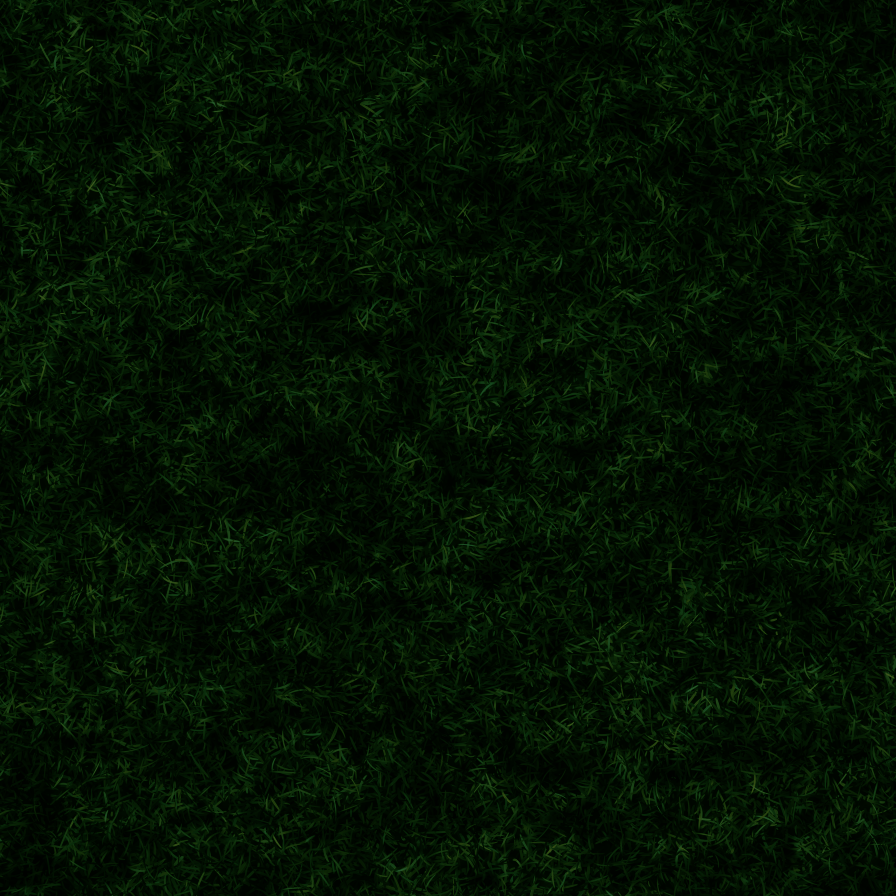
A three.js fragment shader for this texture:

```glsl
// Dark grass turf seen from above: thin, slightly curved blades in tufts over near-black soil.
// Jittered grid layers of tapered arcs are composited from deep and dim to high and bright,
// then value noise shades the tufts and a ramp turns lightness into green.

#define LAYERS 7
#define BLADES_PER_CELL 3
#define GRID 46.0            // blade cells across the canvas
#define BLADE_WIDTH 0.0011   // half width, in canvas units
#define EDGE_SOFTNESS 0.0007 // in canvas units
#define BLADE_DIM 0.022
#define BLADE_BRIGHT 0.28
#define SOIL_LIGHT 0.01
#define TUFT_SCALE vec2(24.0, 34.0)
#define ANGLE_SPREAD 2.6     // radians within one tuft

varying vec2 vUv;

float hash(vec2 p) {
  return fract(sin(dot(p, vec2(127.1, 311.7))) * 43758.5453);
}

vec4 hash4(vec2 p) {
  float n = dot(p, vec2(127.1, 311.7));
  return fract(sin(vec4(n, n + 17.3, n + 41.9, n + 73.7)) * 43758.5453);
}

float valueNoise(vec2 p) {
  vec2 cell = floor(p);
  vec2 f = fract(p);
  f = f * f * (3.0 - 2.0 * f);
  float low = mix(hash(cell), hash(cell + vec2(1.0, 0.0)), f.x);
  float high = mix(hash(cell + vec2(0.0, 1.0)), hash(cell + vec2(1.0, 1.0)), f.x);
  return mix(low, high, f.y);
}

vec2 rotate(vec2 p, float angle) {
  float c = cos(angle);
  float s = sin(angle);
  return vec2(c * p.x + s * p.y, c * p.y - s * p.x);
}

// Coverage of one arc along x; all lengths are in cell units.
float bladeCoverage(vec2 p, float halfLength, float bend, float width) {
  float along = p.x / halfLength;
  if (abs(along) > 1.0) return 0.0;
  float slope = 2.0 * bend * along;
  float arc = bend * halfLength * (along * along - 0.33);
  float dist = abs(p.y - arc) * inversesqrt(1.0 + slope * slope);
  float taper = width * (0.45 + 0.55 * (1.0 - along * along));
  float soft = EDGE_SOFTNESS * GRID;
  float ends = smoothstep(0.0, 0.25, 1.0 + along) * smoothstep(0.0, 0.7, 1.0 - along);
  return (1.0 - smoothstep(taper - soft, taper + soft, dist)) * ends;
}

// Composites one layer over turf = (lightness, warmth).
vec2 addLayer(vec2 turf, vec2 uv, float layer) {
  float height = (layer + 1.0) / float(LAYERS);
  vec2 p = rotate(uv, layer * 0.83) * GRID + layer * vec2(13.7, 7.9);
  vec2 home = floor(p);
  for (int y = -1; y <= 1; y++) {
    for (int x = -1; x <= 1; x++) {
      vec2 cell = home + vec2(float(x), float(y));
      float tuftAngle = 6.2832 * valueNoise(cell * 0.4 + layer * 5.3) - layer * 0.83;
      for (int i = 0; i < BLADES_PER_CELL; i++) {
        vec2 seed = cell + vec2(float(i) * 37.0, layer * 19.0);
        vec4 place = hash4(seed);
        vec4 look = hash4(seed + 61.5);
        float angle = tuftAngle + (place.z - 0.5) * ANGLE_SPREAD;
        float halfLength = mix(0.12, 0.8, place.w);
        float bend = (look.x - 0.5) * 0.55;
        float width = BLADE_WIDTH * GRID * mix(0.6, 1.3, look.y) * mix(1.7, 0.85, height);
        vec2 local = rotate(p - cell - place.xy, angle);
        float cover = bladeCoverage(local, halfLength, bend, width);
        float light = mix(BLADE_DIM, BLADE_BRIGHT, pow(look.z, 1.5)) * mix(0.45, 1.0, height);
        turf = mix(turf, vec2(light, look.w), cover * 0.92);
      }
    }
  }
  return turf;
}

// Green ramp: red and blue rise with the square of the lightness.
vec3 grassColour(float light, float warmth) {
  float square = light * light;
  return vec3(mix(1.1, 2.5, warmth) * square, light, mix(1.6, 0.8, warmth) * square);
}

void main() {
  // Soil with a faint glow of blades too deep to resolve
  float glow = valueNoise(vUv * 95.0) * valueNoise(vUv * 48.0 + 9.0);
  vec2 turf = vec2(SOIL_LIGHT + 0.04 * glow, 0.5);

  // Blades, deepest first
  for (int layer = 0; layer < LAYERS; layer++) {
    turf = addLayer(turf, vUv, float(layer));
  }

  // Tuft shadows and broad uneven lighting
  float tufts = smoothstep(0.12, 0.75, valueNoise(vUv * TUFT_SCALE + 3.1));
  float hollows = smoothstep(0.05, 0.6, valueNoise(vUv * 58.0 + 21.0));
  float broad = mix(0.9, 1.08, valueNoise(vUv * 5.0 + 40.0));
  float light = turf.x * mix(0.58, 1.12, tufts) * mix(0.5, 1.1, hollows) * broad;

  gl_FragColor = vec4(grassColour(light + 0.003, turf.y), 1.0);
}
```
